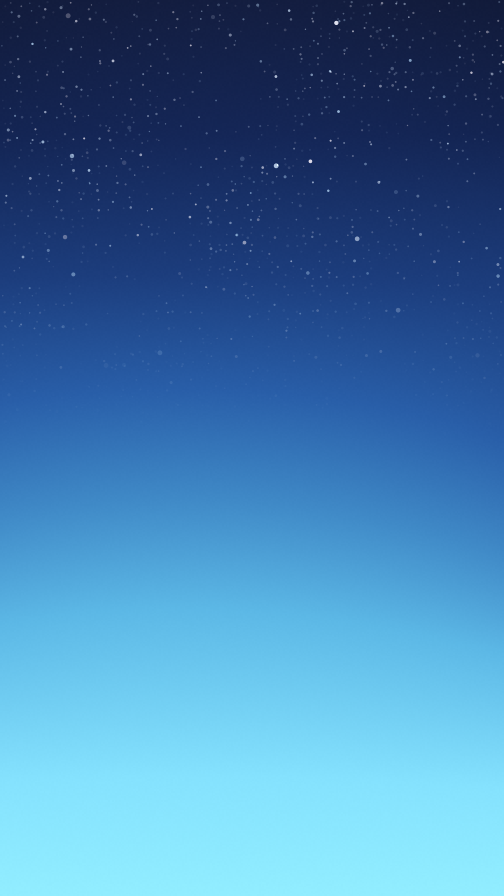
Reproduce this texture procedurally as a WebGL 2 fragment shader.

```glsl
#version 300 es
precision highp float;
// A clear sky at dusk: a bowed gradient from pale cyan up to deep navy,
// with hashed cell layers of stars that thin out toward mid-height.
// Layered sines gather the stars into loose drifts.
uniform vec2 u_resolution;
out vec4 fragColor;

vec3 hash3(vec2 cell) {
    vec3 q = fract(vec3(cell.xyx) * vec3(0.1031, 0.1030, 0.0973));
    q += dot(q, q.yxz + 33.33);
    return fract((q.xxy + q.yzz) * q.zyx);
}

// Colour by height, with each stop holding rgb and its height.
vec3 skyColor(float height) {
    vec4 stops[8] = vec4[8](
        vec4(0.57, 0.93, 1.00, 0.00), vec4(0.52, 0.885, 0.995, 0.13),
        vec4(0.36, 0.72, 0.90, 0.31), vec4(0.25, 0.54, 0.78, 0.43),
        vec4(0.16, 0.37, 0.66, 0.555), vec4(0.11, 0.24, 0.49, 0.69),
        vec4(0.08, 0.15, 0.34, 0.85), vec4(0.075, 0.115, 0.25, 1.00));
    vec3 color = stops[0].rgb;
    for (int i = 1; i < 8; i++) {
        float blend = clamp((height - stops[i - 1].w) / (stops[i].w - stops[i - 1].w), 0.0, 1.0);
        color = mix(color, stops[i].rgb, blend);
    }
    return color;
}

// Soft drifts of higher star density.
float starDrift(vec2 p) {
    float wave = sin(p.x * 15.0 + p.y * 7.0 + 1.2) * sin(p.y * 17.0 - p.x * 5.0)
               + 0.5 * sin(p.x * 34.0 - p.y * 21.0 + 2.0);
    return clamp(0.55 + 0.35 * wave, 0.1, 1.0);
}

// One jittered star per cell; most are dim, a few bright.
vec3 starLayer(vec2 p, float cells, float radius, float chance, float seed) {
    vec2 cell = floor(p * cells);
    vec3 h = hash3(cell + seed);
    vec3 look = hash3(cell + seed + 57.0);
    vec2 center = (cell + 0.2 + 0.6 * h.xy) / cells;
    float size = radius * (0.7 + 0.6 * look.x);
    float pixel = 1.0 / u_resolution.y;
    float disc = 1.0 - smoothstep(size - 0.6 * pixel, size + 0.6 * pixel, distance(p, center));
    float present = step(h.z, chance * starDrift(center));
    float glow = mix(0.15, 1.0, look.y * look.y);
    vec3 tint = mix(vec3(0.70, 0.85, 1.0), vec3(1.0, 0.94, 0.95), look.z);
    return tint * disc * present * glow;
}

void main() {
    vec2 uv = gl_FragCoord.xy / u_resolution;
    vec2 p = gl_FragCoord.xy / u_resolution.y;

    // Bow the horizon glow: highest left of centre, lowest at the right edge.
    float bow = pow(uv.x - 0.36, 2.0) * 0.15;
    float band = smoothstep(0.02, 0.38, uv.y) * (1.0 - smoothstep(0.45, 0.8, uv.y));
    vec3 color = skyColor(uv.y + (bow - 0.012) * band);

    // Darken the upper corners slightly.
    float side = abs(uv.x - 0.45) * 1.8;
    color *= 1.0 - 0.10 * side * side * smoothstep(0.65, 1.0, uv.y);

    // Fine dust, small stars and rare bright stars.
    vec3 stars = 0.45 * starLayer(p, 105.0, 0.0010, 0.65, 11.0)
               + 0.75 * starLayer(p, 67.0, 0.0013, 0.50, 83.0)
               + 1.00 * starLayer(p, 31.0, 0.0021, 0.20, 149.0);
    float fade = smoothstep(0.50, 0.82, uv.y);
    color += stars * fade * (1.0 - color);

    // Hide gradient steps with a trace of grain.
    color += (hash3(floor(p * 512.0)).x - 0.5) * 0.006;
    fragColor = vec4(clamp(color, 0.0, 1.0), 1.0);
}
```
